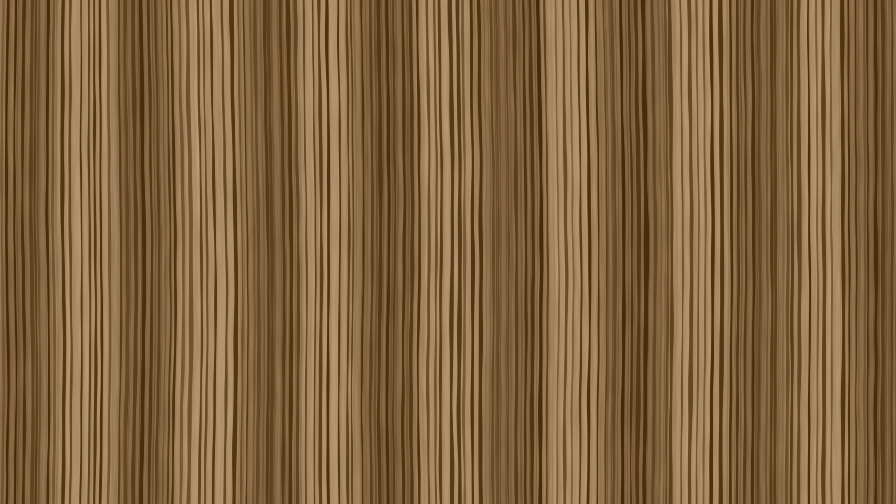
Write a WebGL 2 fragment shader that draws this texture.

```glsl
#version 300 es
precision highp float;
// Straight-grained zebrano veneer: dark vertical lines over broad light and dark bands.

uniform vec2 u_resolution;
out vec4 fragColor;

vec2 hash2(vec2 p) {
    vec2 q = vec2(dot(p, vec2(127.1, 311.7)), dot(p, vec2(269.5, 183.3)));
    return fract(sin(q) * 43758.5);
}

float cornerSlope(vec2 cell, vec2 corner, vec2 f) {
    return dot(hash2(cell + corner) * 2.0 - 1.0, f - corner);
}

float gradientNoise(vec2 p) {
    vec2 cell = floor(p);
    vec2 f = p - cell;
    vec2 u = f * f * f * (f * (f * 6.0 - 15.0) + 10.0);
    float low = mix(cornerSlope(cell, vec2(0, 0), f), cornerSlope(cell, vec2(1, 0), f), u.x);
    float high = mix(cornerSlope(cell, vec2(0, 1), f), cornerSlope(cell, vec2(1, 1), f), u.x);
    return mix(low, high, u.y);
}

// Darkness of jittered growth lines, each with a crisp core and a soft right flank.
float growthLines(vec2 p, float frequency, float pixel) {
    float x = p.x * frequency;
    float edge = 0.65 * pixel * frequency;
    float darkness = 0.0;
    for (int i = -1; i <= 1; i++) {
        float id = floor(x) + float(i);
        vec2 shape = hash2(vec2(id, frequency));
        float strength = mix(0.5, 1.0, hash2(vec2(id, frequency + 9.0)).x);
        float offset = x - id - 0.5 - 0.65 * (shape.x - 0.5);
        float swell = 1.0 + 0.7 * gradientNoise(vec2(id * 7.3, p.y * 7.0));
        float halfWidth = mix(0.10, 0.25, shape.y) * swell;
        float core = 1.0 - smoothstep(halfWidth - edge, halfWidth + edge, abs(offset));
        float flank = 0.4 * step(0.0, offset) * exp(-offset * 4.5) * (1.0 - smoothstep(0.5, 0.9, offset));
        darkness = max(darkness, strength * max(core, flank));
    }
    return darkness;
}

void main() {
    float pixel = 1.0 / u_resolution.y;
    vec2 p = gl_FragCoord.xy * pixel;

    // Slow drift and small wobble of the grain
    vec2 grain = p;
    grain.x += 0.014 * gradientNoise(p * vec2(2.5, 1.3));
    grain.x += 0.0026 * gradientNoise(p * vec2(22.0, 8.0) + 31.0);

    // Broad bands with uneven borders
    float wave = cos((grain.x - 0.53) * 25.8 + 1.2 * gradientNoise(grain * vec2(7.0, 0.4)));
    float band = smoothstep(-0.8, 0.8, wave + 0.7 * gradientNoise(grain * vec2(28.0, 0.5) + 5.0));
    float tone = mix(1.0, 0.6, band);

    // Long fibres and short pores
    tone += 0.16 * gradientNoise(grain * vec2(95.0, 2.0));
    tone += 0.13 * gradientNoise(grain * vec2(170.0, 14.0) + 17.0);

    // Main lines, then finer ones crowding the dark bands
    float mainLines = growthLines(grain, 62.0, pixel);
    float fineLines = growthLines(grain + 3.0, 97.0, pixel) * mix(0.05, 0.4, band);
    tone = mix(tone, -0.12, max(mainLines * 0.9, fineLines));

    vec3 color = mix(vec3(0.29, 0.18, 0.04), vec3(0.69, 0.57, 0.42), clamp(tone, -0.25, 1.12));
    fragColor = vec4(color, 1.0);
}
```
